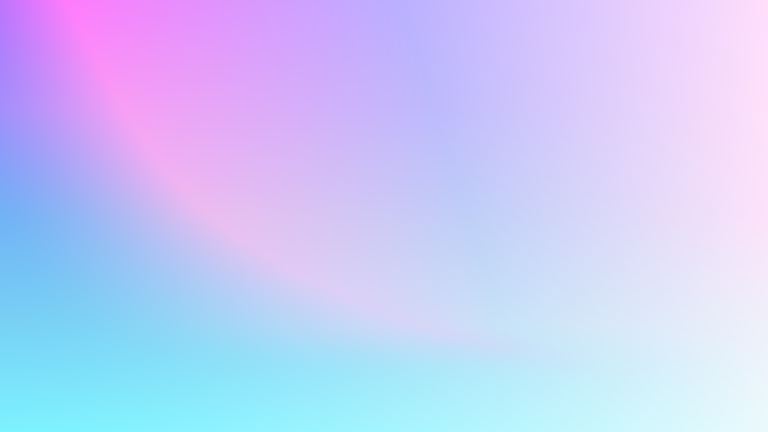
A WebGL 1 fragment shader for this background:

```glsl
precision highp float;

uniform vec2 u_resolution;

// Vertical colour ramps: five stops each, from bottom to top
const vec3 COOL_0 = vec3(0.49, 0.95, 1.00);
const vec3 COOL_1 = vec3(0.47, 0.82, 0.96);
const vec3 COOL_2 = vec3(0.44, 0.70, 0.96);
const vec3 COOL_3 = vec3(0.54, 0.54, 0.99);
const vec3 COOL_4 = vec3(0.38, 0.41, 1.00);

const vec3 PINK_0 = vec3(0.78, 0.90, 0.98);
const vec3 PINK_1 = vec3(0.84, 0.84, 0.97);
const vec3 PINK_2 = vec3(0.92, 0.74, 0.94);
const vec3 PINK_3 = vec3(0.97, 0.62, 0.96);
const vec3 PINK_4 = vec3(1.00, 0.48, 0.99);

const vec3 LILAC_0 = vec3(0.72, 0.95, 0.99);
const vec3 LILAC_1 = vec3(0.78, 0.89, 0.97);
const vec3 LILAC_2 = vec3(0.745, 0.81, 0.97);
const vec3 LILAC_3 = vec3(0.74, 0.73, 0.99);
const vec3 LILAC_4 = vec3(0.73, 0.69, 1.00);

const vec3 PALE_0 = vec3(0.92, 0.98, 0.99);
const vec3 PALE_1 = vec3(0.94, 0.94, 0.98);
const vec3 PALE_2 = vec3(0.99, 0.89, 0.98);
const vec3 PALE_3 = vec3(1.00, 0.88, 0.98);
const vec3 PALE_4 = vec3(1.00, 0.87, 0.99);

// Pink crest: x = start + slope * depth + bend * depth^power
const float CREST_START = 0.085;
const float CREST_SLOPE = 0.29;
const float CREST_BEND = 0.82;
const float CREST_POWER = 4.26;

// Lilac valley leans right as it descends
const float VALLEY_START = 0.52;
const float VALLEY_LEAN = 0.18;
const float MIN_SPAN = 0.1;

// Glow reach on the cool side, at the bottom and its gain with height
const float GLOW_REACH = 0.20;
const float GLOW_GAIN = 0.26;
const float GLOW_POWER = 1.5;

const float COOL_EASE = 1.5;
const float FADE_LOW = 0.11;
const float FADE_HIGH = 0.25;

vec3 ramp(vec3 a, vec3 b, vec3 c, vec3 d, vec3 e, float y) {
    float s = 4.0 * y;
    vec3 color = mix(a, b, clamp(s, 0.0, 1.0));
    color = mix(color, c, clamp(s - 1.0, 0.0, 1.0));
    color = mix(color, d, clamp(s - 2.0, 0.0, 1.0));
    return mix(color, e, clamp(s - 3.0, 0.0, 1.0));
}

void main() {
    vec2 uv = gl_FragCoord.xy / u_resolution;
    float aspect = u_resolution.x / u_resolution.y;
    float depth = 1.0 - uv.y;

    // Colours of the four guide lines at this height
    vec3 cool = ramp(COOL_0, COOL_1, COOL_2, COOL_3, COOL_4, uv.y);
    vec3 pink = ramp(PINK_0, PINK_1, PINK_2, PINK_3, PINK_4, uv.y);
    vec3 lilac = ramp(LILAC_0, LILAC_1, LILAC_2, LILAC_3, LILAC_4, uv.y);
    vec3 pale = ramp(PALE_0, PALE_1, PALE_2, PALE_3, PALE_4, uv.y);

    // Crest position and approximate distance to its left
    float crest = CREST_START + CREST_SLOPE * depth
                + CREST_BEND * pow(depth, CREST_POWER);
    float slope = CREST_SLOPE
                + CREST_BEND * CREST_POWER * pow(depth, CREST_POWER - 1.0);
    float outside = aspect * (crest - uv.x) / length(vec2(1.0, aspect * slope));

    // Warm field: pink crest to lilac valley to pale right edge
    float valley = VALLEY_START + VALLEY_LEAN * depth;
    float toValley = clamp((uv.x - crest) / max(valley - crest, MIN_SPAN), 0.0, 1.0);
    float toPale = clamp((uv.x - valley) / (1.0 - valley), 0.0, 1.0);
    vec3 warmField = mix(mix(pink, lilac, toValley), pale, toPale);

    // Cool field: left edge to pale right edge
    vec3 coolField = mix(cool, pale, pow(uv.x, COOL_EASE));

    // Glow falls away steeply from the crest and dissolves near the bottom
    float reach = GLOW_REACH + GLOW_GAIN * uv.y;
    float glow = pow(clamp(1.0 - outside / reach, 0.0, 1.0), GLOW_POWER);
    glow *= smoothstep(FADE_LOW, FADE_HIGH, uv.y);

    gl_FragColor = vec4(mix(coolField, warmField, glow), 1.0);
}
```
